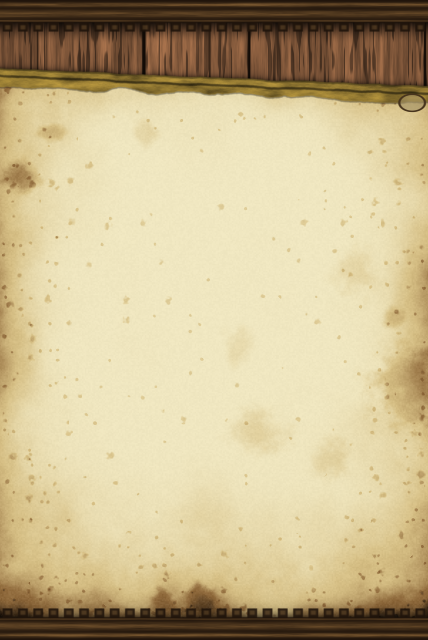
A WebGL 1 fragment shader for this background:

```glsl
precision highp float;
// Aged parchment sheet over wooden planks, between two carved frame rails.
uniform vec2 u_resolution;

#define CREAM vec3(0.94, 0.905, 0.755)
#define TAN vec3(0.84, 0.75, 0.52)
#define BROWN vec3(0.56, 0.41, 0.23)
#define DARK vec3(0.12, 0.075, 0.04)
#define WOOD vec3(0.53, 0.36, 0.24)
#define OLIVE vec3(0.56, 0.46, 0.19)
#define HEIGHT 1.5
#define RAIL 0.053
#define TEETH 28.0
#define GRAIN 0.045

float hash(vec2 p) {
  p = fract(p * vec2(0.1031, 0.1137));
  p += dot(p, p.yx + 33.33);
  return fract((p.x + p.y) * p.x * 7.13 + p.y * 51.7);
}

float noise(vec2 p) {
  vec2 i = floor(p), f = fract(p);
  f = f * f * (3.0 - 2.0 * f);
  return mix(mix(hash(i), hash(i + vec2(1, 0)), f.x),
             mix(hash(i + vec2(0, 1)), hash(i + vec2(1, 1)), f.x), f.y);
}

float fbm(vec2 p) {
  float sum = 0.0, gain = 0.5;
  for (int i = 0; i < 5; i++) {
    sum += gain * noise(p);
    p = p * 2.03 + 17.1;
    gain *= 0.5;
  }
  return sum;
}

// Soft blot with a ragged outline
float blot(vec2 p, vec2 center, vec2 radius) {
  float d = length((p - center) / radius) + 1.2 * (fbm(p * 35.0) - 0.5);
  return 1.0 - smoothstep(0.2, 1.3, d);
}

float line(float x, float center, float halfWidth, float px) {
  return 1.0 - smoothstep(halfWidth - px, halfWidth + px, abs(x - center));
}

vec3 planks(vec2 p, float px) {
  float fiber = fbm(vec2(p.x * 130.0, p.y * 9.0));
  float board = step(0.088, p.x) + step(0.336, p.x) + step(0.49, p.x) + step(0.582, p.x);
  vec3 c = WOOD * (0.58 + 0.8 * fiber) * (0.92 + 0.15 * hash(vec2(board, 4.0)));
  c *= 1.0 - 0.4 * smoothstep(0.62, 0.8, noise(vec2(p.x * 220.0, p.y * 14.0)));
  c *= 0.55 + 0.45 * smoothstep(0.05, 0.1, p.y);
  float gap = max(line(p.x, 0.336, 0.004, px), line(p.x, 0.582, 0.003, px));
  gap = max(gap, 0.75 * max(line(p.x, 0.088, 0.0015, px), line(p.x, 0.49, 0.002, px)));
  return mix(c, DARK * 0.6, max(gap, line(p.x, 0.993, 0.003, px)));
}

vec3 parchment(vec2 p, float top) {
  float cloud = fbm(p * 6.0 + 3.0) - 0.5;
  float age = 0.42 * exp(-p.x / 0.085) + 0.4 * exp(-(1.0 - p.x) / 0.085);
  age += 0.72 * exp(-(1.445 - p.y) / 0.13) + 0.16 * exp(-(p.y - top) / 0.06);
  age *= 1.0 + 1.3 * cloud;
  age += 0.12 * max(cloud, 0.0) + 0.25 * age * (fbm(p * 45.0) - 0.5);

  // Large stains
  age += 0.3 * blot(p, vec2(0.05, 0.41), vec2(0.045, 0.04));
  age += 0.2 * blot(p, vec2(0.12, 0.31), vec2(0.03, 0.02));
  age += 0.12 * blot(p, vec2(0.34, 0.315), vec2(0.03));
  age += 0.13 * blot(p, vec2(0.56, 0.81), vec2(0.045, 0.055));
  age += 0.15 * blot(p, vec2(0.6, 1.01), vec2(0.075, 0.055));
  age += 0.12 * blot(p, vec2(0.77, 1.075), vec2(0.05));
  age += 0.12 * blot(p, vec2(0.83, 0.64), vec2(0.06));
  age += 0.22 * blot(p, vec2(0.92, 0.745), vec2(0.03, 0.025));
  age += 0.25 * blot(p, vec2(0.97, 0.91), vec2(0.1, 0.09));
  age += 0.35 * blot(p, vec2(0.47, 1.41), vec2(0.05, 0.045));
  age += 0.3 * blot(p, vec2(0.38, 1.415), vec2(0.025, 0.035));

  // Scattered specks, denser toward the sides and the bottom
  float density = 0.03 + 0.16 * smoothstep(0.25, 0.5, abs(p.x - 0.5)) + 0.12 * smoothstep(1.1, 1.45, p.y);
  for (int i = 0; i < 3; i++) {
    vec2 cell = p * (22.0 + 13.0 * float(i)) + 7.0 * float(i);
    vec2 id = floor(cell);
    vec2 spot = 0.3 + 0.4 * vec2(hash(id + 5.0), hash(id + 9.0));
    float d = length(fract(cell) - spot) + 0.2 * (noise(p * 160.0) - 0.5);
    age += 0.22 * step(hash(id), density) * (1.0 - smoothstep(0.05, 0.24, d));
  }
  vec3 c = mix(CREAM, TAN, smoothstep(0.0, 0.36, age));
  c = mix(c, BROWN, smoothstep(0.28, 0.75, age));
  c = mix(c, DARK, 0.9 * smoothstep(0.7, 1.25, age));
  return c + GRAIN * (0.5 + age) * (noise(p * 300.0) - 0.5);
}

// Profile of a rail: d runs from the outer edge inward
vec3 rail(vec2 p, float d) {
  float fiber = fbm(vec2(p.x * 12.0, p.y * 260.0));
  float ridge = exp(-pow((d - 0.011) / 0.005, 2.0)) + 0.85 * exp(-pow((d - 0.033) / 0.009, 2.0));
  ridge += 0.6 * exp(-pow((d - 0.049) / 0.002, 2.0));
  return mix(DARK, vec3(0.46, 0.33, 0.18), ridge * (0.35 + 0.9 * fiber));
}

void main() {
  vec2 p = gl_FragCoord.xy / u_resolution * vec2(1.0, HEIGHT);
  p.y = HEIGHT - p.y;
  float px = 1.0 / u_resolution.x;

  // Sloping rolled strip and torn upper edge of the sheet
  float rollTop = 0.161 + 0.042 * p.x + 0.006 * (fbm(vec2(p.x * 25.0, 2.0)) - 0.5);
  float sheetTop = 0.202 + 0.038 * p.x + 0.026 * (fbm(vec2(p.x * 14.0, 8.0)) - 0.5);
  vec3 color = planks(p, px);
  color *= 1.0 - 0.5 * exp(-max(rollTop - p.y, 0.0) / 0.007);
  float across = (p.y - rollTop) / 0.04;
  vec3 roll = OLIVE * (0.55 + 0.9 * fbm(p * vec2(25.0, 70.0)));
  roll *= 1.0 - 0.5 * line(across, 0.45, 0.07, px * 25.0) - 0.35 * line(across, 0.0, 0.1, px * 25.0);
  color = mix(color, roll, smoothstep(-px, px, p.y - rollTop));
  vec3 sheet = parchment(p, sheetTop);
  sheet *= 1.0 - 0.35 * line(p.y, sheetTop, 0.003, px);
  color = mix(color, sheet, smoothstep(-px, px, p.y - sheetTop));

  // Curled knot at the right end of the strip
  float knot = length((p - vec2(0.963, 0.241)) / vec2(0.03, 0.02));
  color = mix(color, TAN * 0.75, 0.6 * (1.0 - smoothstep(0.9, 1.0, knot)));
  color = mix(color, BROWN * 0.5, line(knot, 1.0, 0.09, px * 30.0));

  // Rails with their rows of teeth
  float d = min(p.y, HEIGHT - p.y);
  float tooth = line(fract(p.x * TEETH) - 0.5, 0.0, 0.32, px * TEETH);
  tooth *= 1.0 - smoothstep(0.074 - px, 0.074 + px, d);
  float bevel = line(fract(p.x * TEETH) - 0.5, 0.0, 0.17, 0.1) * line(d, 0.064, 0.005, 0.003);
  color *= 1.0 - 0.6 * exp(-max(d - RAIL, 0.0) / 0.012);
  color = mix(color, mix(DARK, BROWN * 0.7, 0.6 * bevel), 0.9 * tooth);
  color = mix(rail(p, d), color, smoothstep(RAIL - px, RAIL + px, d));
  gl_FragColor = vec4(clamp(color, 0.0, 1.0), 1.0);
}
```
